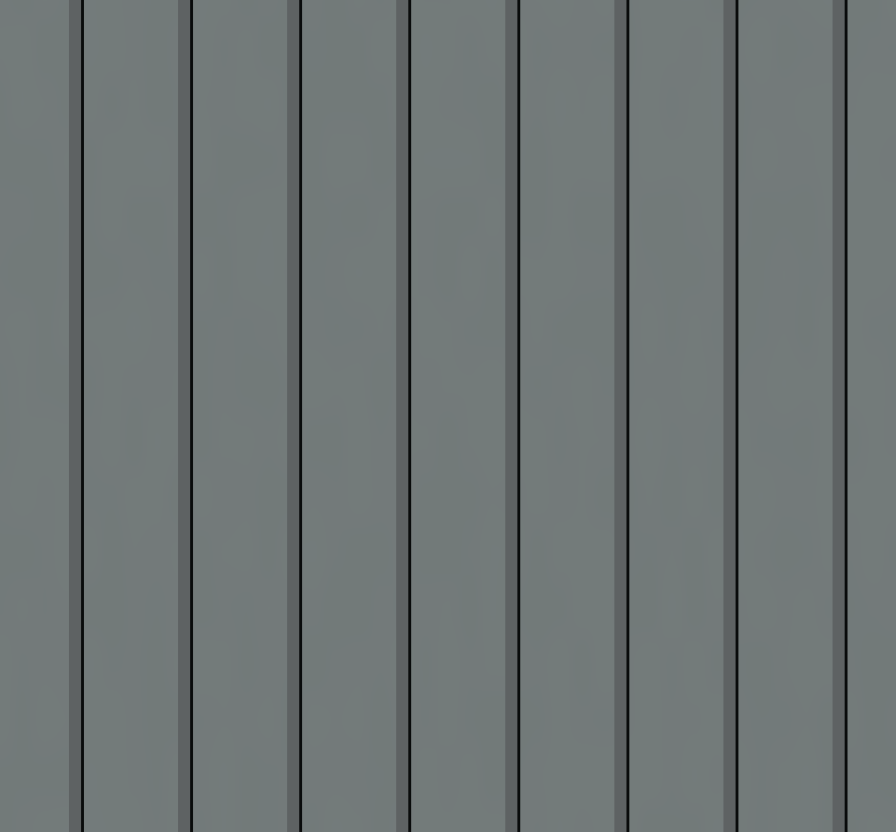
Write a WebGL 2 fragment shader that draws this texture.

```glsl
#version 300 es
precision highp float;

uniform vec2 u_resolution;
out vec4 fragColor;

// Lengths are fractions of the canvas width
const float PANEL_PITCH = 0.12174;
const float FIRST_SEAM = 0.0921;
const float SEAM_HALF_WIDTH = 0.0016;
const float FOLD_WIDTH = 0.0151;
const float EDGE_BLUR = 0.0007;

const vec3 PANEL_COLOR = vec3(0.450, 0.480, 0.478);
const vec3 FOLD_COLOR = vec3(0.367, 0.383, 0.387);
const vec3 SEAM_COLOR = vec3(0.035, 0.043, 0.045);

float hash(vec2 p) {
    p = fract(p * vec2(0.1031, 0.1137));
    p += dot(p, p.yx + 33.33);
    return fract((p.x + p.y) * p.x * 47.0);
}

float valueNoise(vec2 p) {
    vec2 cell = floor(p);
    vec2 f = fract(p);
    f = f * f * (3.0 - 2.0 * f);
    float low = mix(hash(cell), hash(cell + vec2(1.0, 0.0)), f.x);
    float high = mix(hash(cell + vec2(0.0, 1.0)), hash(cell + vec2(1.0)), f.x);
    return mix(low, high, f.y);
}

// Signed distance to the nearest seam, negative on its left
float seamOffset(float x, float first, float pitch) {
    return (fract((x - first) / pitch + 0.5) - 0.5) * pitch;
}

// Soft coverage of the interval from start to end
float stripe(float x, float start, float end, float blur) {
    return smoothstep(start - blur, start + blur, x)
         * (1.0 - smoothstep(end - blur, end + blur, x));
}

void main() {
    vec2 p = gl_FragCoord.xy / u_resolution.x;
    float blur = max(EDGE_BLUR, 0.6 / u_resolution.x);
    float offset = seamOffset(p.x, FIRST_SEAM, PANEL_PITCH);

    // Flat sheet with a barely visible mottling
    vec3 color = PANEL_COLOR + 0.006 * (valueNoise(p * vec2(40.0, 16.0)) - 0.5);

    // Shaded fold, then the dark seam on its right
    color = mix(color, FOLD_COLOR, stripe(offset, -FOLD_WIDTH, 0.0, blur));
    color = mix(color, SEAM_COLOR, stripe(offset, -SEAM_HALF_WIDTH, SEAM_HALF_WIDTH, blur));

    fragColor = vec4(color, 1.0);
}
```
